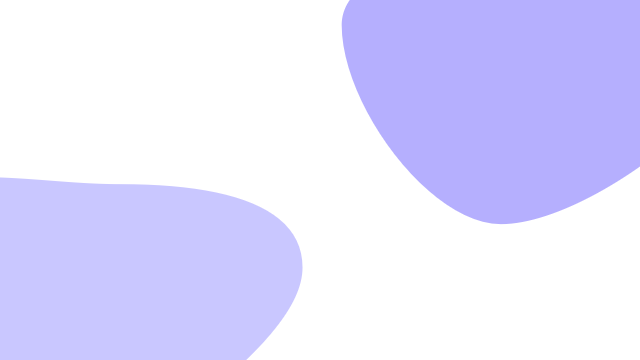
A WebGL 2 fragment shader for this background:

```glsl
#version 300 es
precision highp float;

uniform vec2 u_resolution;
out vec4 fragColor;

vec2 bezier(vec2 a, vec2 b, vec2 c, vec2 d, float t) {
    vec2 ab = mix(a, b, t), bc = mix(b, c, t), cd = mix(c, d, t);
    return mix(mix(ab, bc, t), mix(bc, cd, t), t);
}

// Adds one cubic to a shape: x keeps the nearest distance, y flips sign
// each time a ray towards +x crosses the curve.
void addCurve(inout vec2 shape, vec2 p, vec2 a, vec2 b, vec2 c, vec2 d) {
    vec2 start = a;
    for (int i = 1; i <= 24; i++) {
        vec2 end = bezier(a, b, c, d, float(i) / 24.0);
        vec2 edge = end - start, toP = p - start;
        float along = clamp(dot(toP, edge) / dot(edge, edge), 0.0, 1.0);
        shape.x = min(shape.x, length(toP - edge * along));
        if ((start.y > p.y) != (end.y > p.y) &&
            toP.x < edge.x * toP.y / edge.y) shape.y = -shape.y;
        start = end;
    }
}

// Blob flowing off the lower left corner
float lowerBlob(vec2 p) {
    vec2 shape = vec2(100.0, 1.0);
    addCurve(shape, p, vec2(-0.2, 4.57), vec2(0.95, 4.54), vec2(1.9, 4.396), vec2(3.02, 4.396));
    addCurve(shape, p, vec2(3.02, 4.396), vec2(5.73, 4.396), vec2(7.563, 3.81), vec2(7.563, 2.313));
    addCurve(shape, p, vec2(7.563, 2.313), vec2(7.563, 1.6), vec2(7.0, 0.79), vec2(6.0, -0.15));
    return shape.x * shape.y;
}

// Blob flowing off the upper corner, with x measured from the right edge
float upperBlob(vec2 p) {
    vec2 shape = vec2(100.0, 1.0);
    addCurve(shape, p, vec2(7.08, 9.2), vec2(7.35, 8.95), vec2(7.458, 8.65), vec2(7.458, 8.375));
    addCurve(shape, p, vec2(7.458, 8.375), vec2(7.458, 6.375), vec2(5.25, 3.396), vec2(3.479, 3.396));
    addCurve(shape, p, vec2(3.479, 3.396), vec2(2.458, 3.396), vec2(1.04, 4.07), vec2(-0.2, 4.98));
    return shape.x * shape.y;
}

void main() {
    // The canvas spans 16 by 9 units
    vec2 p = gl_FragCoord.xy / u_resolution * vec2(16.0, 9.0);
    float pixel = 9.0 / u_resolution.y;

    vec3 color = vec3(1.0);
    float lower = clamp(0.5 - lowerBlob(p) / pixel, 0.0, 1.0);
    color = mix(color, vec3(0.79, 0.78, 1.0), lower);
    float upper = clamp(0.5 - upperBlob(vec2(16.0 - p.x, p.y)) / pixel, 0.0, 1.0);
    color = mix(color, vec3(0.71, 0.685, 0.995), upper);

    fragColor = vec4(color, 1.0);
}
```
